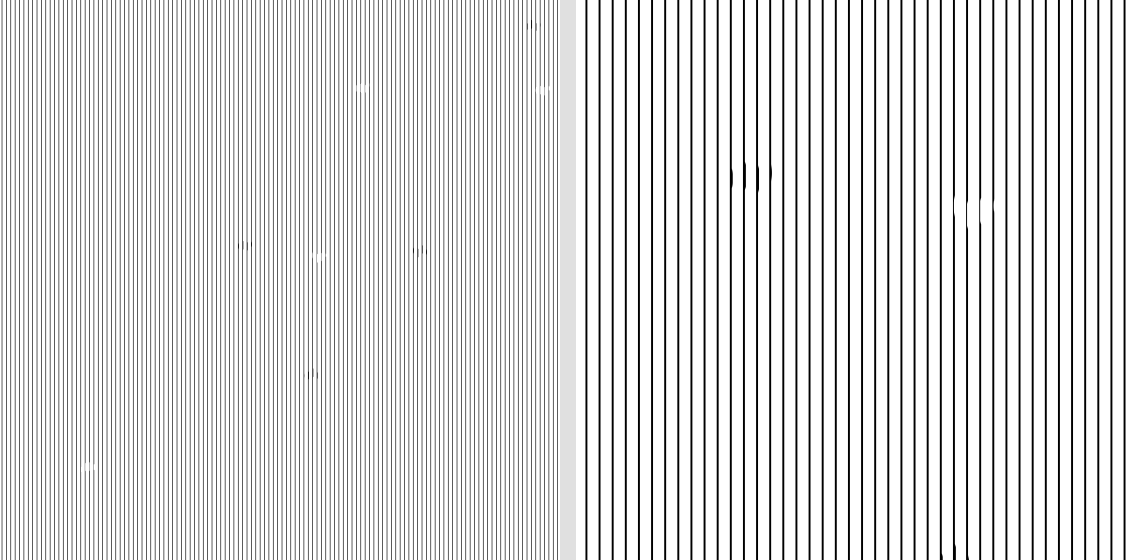
Left, the full canvas; right, a detail of the centre.
Write a WebGL 2 fragment shader that draws this pattern.

```glsl
#version 300 es
precision highp float;
// Fine vertical pinstripes: thin black lines on white, 128 across the canvas.
// Each line is box-filtered exactly over the pixel footprint, and a few
// hashed spots thin or thicken short runs of line as slight print wear.

uniform vec2 u_resolution;
out vec4 fragColor;

const float LINE_COUNT = 128.0;
const float LINE_START = 0.3875;  // left edge, in periods
const float LINE_WIDTH = 0.1475;  // in periods
const float WEAR_CELLS = 10.0;
const float WEAR_CHANCE = 0.12;
const vec3 PAPER = vec3(1.0);
const vec3 INK = vec3(0.0);

float hash(vec2 p) {
    vec3 q = fract(vec3(p.xyx) * 0.1031);
    q += dot(q, q.yzx + 33.33);
    return fract((q.x + q.y) * q.z);
}

// Total ink from 0 to x along a row of lines with period 1
float inkIntegral(float x, float start, float width) {
    return floor(x) * width + clamp(fract(x) - start, 0.0, width);
}

// Mean ink over a pixel centred on x
float lineCoverage(float x, float footprint, float start, float width) {
    float left = inkIntegral(x - 0.5 * footprint, start, width);
    float right = inkIntegral(x + 0.5 * footprint, start, width);
    return (right - left) / footprint;
}

// Signed change in line width: negative nicks, positive heavy dashes
float wear(vec2 uv, float lineId, float cells, float chance) {
    vec2 cell = floor(uv * cells);
    float present = step(1.0 - chance, hash(cell + 7.0));
    vec2 centre = 0.3 + 0.4 * vec2(hash(cell + 19.0), hash(cell + 41.0));
    vec2 offset = fract(uv * cells) - centre;
    offset.y += 0.08 * (hash(vec2(lineId, cell.y)) - 0.5);
    float spot = 1.0 - smoothstep(0.7, 1.0, length(offset / vec2(0.16, 0.09)));
    float strength = mix(-0.5, 0.5, step(0.5, hash(cell + 63.0)));
    return present * spot * strength;
}

void main() {
    vec2 uv = gl_FragCoord.xy / u_resolution;
    float x = uv.x * LINE_COUNT;
    float footprint = LINE_COUNT / u_resolution.x;

    // Stripes, with width varied by the wear
    float width = LINE_WIDTH * (1.0 + wear(uv, floor(x), WEAR_CELLS, WEAR_CHANCE));
    float coverage = lineCoverage(x, footprint, LINE_START, width);

    fragColor = vec4(mix(PAPER, INK, coverage), 1.0);
}
```
